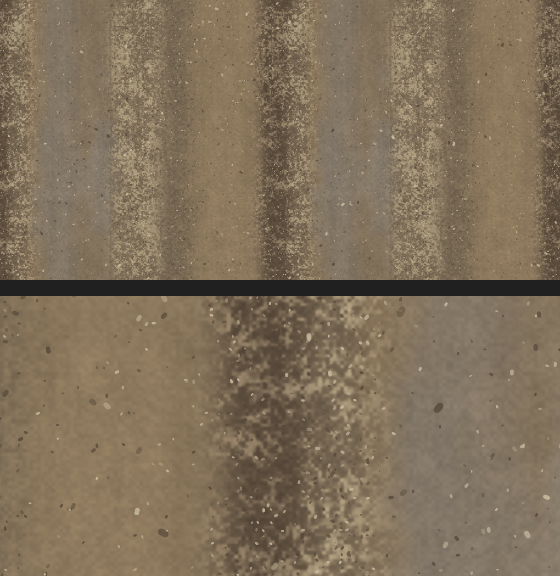
Top, the full canvas; bottom, a detail of the centre.
Give the GLSL for this texture, as a Shadertoy shader.

```glsl
#define REPEATS 2.0
#define GRAIN 0.20
#define WOBBLE 0.035
#define PEBBLE_LAYERS 4
#define CLAY vec3(0.555, 0.475, 0.365)
#define EARTH vec3(0.515, 0.450, 0.360)
#define SLATE vec3(0.520, 0.480, 0.425)
#define SAND vec3(0.655, 0.595, 0.475)
#define SOIL vec3(0.370, 0.310, 0.245)
#define PEBBLE vec3(0.790, 0.740, 0.630)

float hash(vec2 p) {
    return fract(sin(dot(p, vec2(127.1, 311.7))) * 43758.5453);
}

// Value noise over the unit tile, wrapping at its integer frequency
float noise(vec2 p, vec2 freq) {
    p *= freq;
    vec2 i = floor(p), f = fract(p);
    f = f * f * (3.0 - 2.0 * f);
    vec2 a = mod(i, freq), b = mod(i + 1.0, freq);
    return mix(mix(hash(a), hash(vec2(b.x, a.y)), f.x),
               mix(hash(vec2(a.x, b.y)), hash(b), f.x), f.y);
}

float fbm(vec2 p, vec2 freq) {
    float sum = 0.0, amp = 0.5;
    for (int i = 0; i < 5; i++) {
        sum += amp * noise(p, freq);
        freq *= 2.0;
        amp *= 0.58;
    }
    return sum / 1.17;
}

// Soft vertical band that wraps around the tile
float band(float u, float center, float halfWidth, float soft) {
    float d = abs(fract(u - center + 0.5) - 0.5);
    return 1.0 - smoothstep(halfWidth - soft, halfWidth + soft, d);
}

// x: coverage of scattered stones, y: random tone of the nearest one
vec2 stones(vec2 p, float freq, float density, float pixel) {
    vec2 cell = floor(p * freq);
    float pick = hash(cell + freq);
    vec2 center = 0.3 + 0.4 * vec2(hash(cell + 17.3), hash(cell + 41.9));
    vec2 d = fract(p * freq) - center;
    float angle = 6.283 * hash(cell + 5.7);
    float radius = mix(0.14, 0.28, hash(cell + 63.1));
    radius *= 1.0 + 0.25 * sin(2.0 * atan(d.y, d.x) + angle);
    float aa = pixel * freq;
    float cover = 1.0 - smoothstep(radius - 0.5 * aa, radius + 0.5 * aa, length(d));
    return vec2(cover * step(pick, density), hash(cell + 29.0));
}

void mainImage(out vec4 fragColor, in vec2 fragCoord) {
    vec2 p = fragCoord / iResolution.xy * vec2(REPEATS, 1.0);
    float pixel = 1.0 / iResolution.y;
    vec2 tile = fract(p);

    // Noise at several scales; drift differs between repeats
    float patches = fbm(tile, vec2(7.0));
    float clumps = fbm(tile + 0.37, vec2(22.0));
    float streaks = fbm(tile, vec2(18.0, 2.0));
    float fine = noise(tile, vec2(230.0));
    float coarse = noise(tile + 0.19, vec2(110.0));
    float drift = fbm(p + 0.13, vec2(4.0, 2.0));
    float u = tile.x + WOBBLE * (patches + 0.5 * clumps - 0.75);

    // Bands running along the track
    float verge = band(u, 0.065, 0.045, 0.035);
    float ridge = band(u, 0.485, 0.085, 0.04);
    float shade = band(u, 0.635, 0.05, 0.04);
    float gully = band(u, 0.975, 0.05, 0.035);
    float clayBand = band(u, 0.80, 0.12, 0.06) + band(u, 0.13, 0.04, 0.03);
    float slateBand = band(u, 0.21, 0.06, 0.05);
    float rough = clamp(verge + ridge + gully + 0.6 * shade, 0.0, 1.0);

    // Packed ground, with grey film lying in patches
    vec3 color = mix(EARTH, CLAY, clayBand);
    float film = 0.6 * slateBand + smoothstep(0.45, 0.7, drift) * (1.0 - 0.7 * rough);
    color = mix(color, SLATE, clamp(film, 0.0, 0.85));
    color *= 1.0 + 0.16 * (streaks - 0.5) - 0.09 * shade;

    // Loose sand and dark soil, broken up by clumps and grain
    float broken = 0.45 * patches + 0.55 * clumps + 0.35 * (coarse - 0.5) + 0.3 * (fine - 0.5);
    float sand = smoothstep(0.35, 0.65, broken);
    float soil = smoothstep(0.70, 0.35, broken);
    color = mix(color, SAND, 0.75 * sand * max(ridge, verge));
    color = mix(color, SOIL, soil * clamp(gully + 0.25 * verge, 0.0, 1.0));
    color = mix(color, SOIL, 0.4 * band(tile.x, 0.395, 0.003, 0.003) * coarse);

    // Grain, stronger on the loose bands
    float grain = 0.6 * fine + 0.4 * coarse - 0.5;
    color *= 1.0 + GRAIN * grain * (0.75 + 0.9 * rough) + 0.12 * (clumps - 0.5);

    // Pits and pebbles: small ones repeat, large ones are scattered freely
    for (int i = 0; i < PEBBLE_LAYERS; i++) {
        float freq = 130.0 - 28.0 * float(i);
        vec2 q = i < 2 ? tile : p;
        float density = (0.025 + 0.09 * rough) / (1.0 + 1.6 * float(i));
        vec2 pit = stones(fract(q + 0.43) + floor(q), freq, 1.4 * density, pixel);
        vec2 stone = stones(q, freq, density, pixel);
        color = mix(color, SOIL * 0.85, pit.x * (0.35 + 0.4 * pit.y));
        color = mix(color, PEBBLE, stone.x * (0.3 + 0.6 * stone.y));
    }

    fragColor = vec4(clamp(color, 0.0, 1.0), 1.0);
}
```
